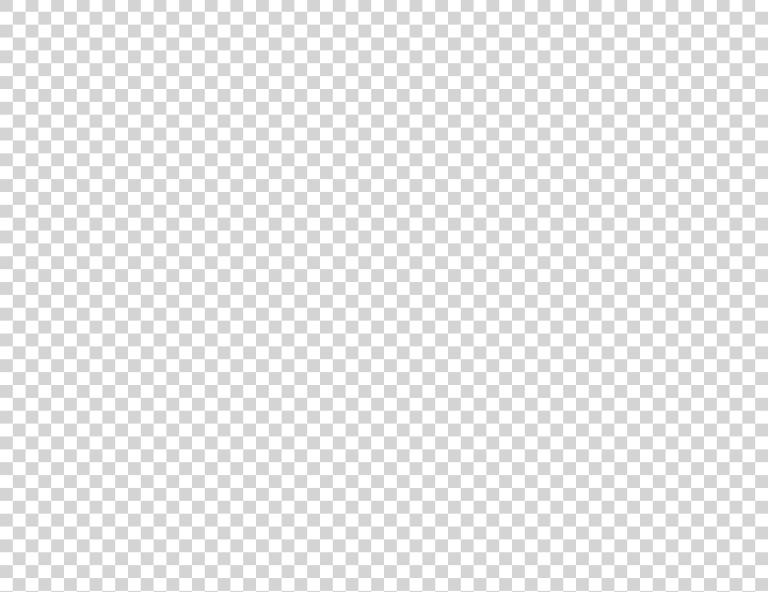
A Shadertoy shader for this pattern:

```glsl
const vec2 REPEATS = vec2(30.0, 23.0);   // pairs of squares across and down
const vec2 PHASE = vec2(0.0, 0.043);     // shift in repeats, from the top left
const vec3 GRAY = vec3(0.83);
const vec3 WHITE = vec3(1.0);

// Integral of a square wave of period 1: +1 in the first half, -1 in the second
vec2 squareWaveIntegral(vec2 x) {
    return 0.5 - abs(fract(x) - 0.5);
}

// Square wave averaged over a filter of the given width
vec2 smoothSquareWave(vec2 x, vec2 width) {
    vec2 halfWidth = 0.5 * width;
    return (squareWaveIntegral(x + halfWidth) - squareWaveIntegral(x - halfWidth)) / width;
}

void mainImage(out vec4 fragColor, in vec2 fragCoord) {
    vec2 uv = fragCoord / iResolution.xy;
    uv.y = 1.0 - uv.y;

    // Whole repeats on both axes keep the edges seamless
    vec2 position = uv * REPEATS + PHASE;
    vec2 pixelWidth = REPEATS / iResolution.xy;

    // The product of the two waves alternates the squares
    vec2 wave = smoothSquareWave(position, pixelWidth);
    float grayShare = 0.5 + 0.5 * wave.x * wave.y;

    fragColor = vec4(mix(WHITE, GRAY, grayShare), 1.0);
}
```
